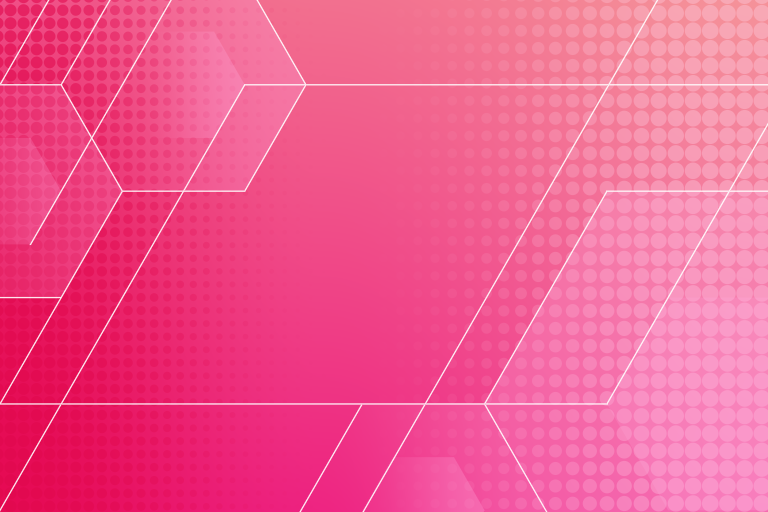
Write a WebGL 2 fragment shader that draws this background.

```glsl
#version 300 es
precision highp float;
// Pink gradient with halftone dots, translucent hexagons and thin white lattice lines.

#define CELL vec2(0.1195, 0.2078)   // lattice step; its diagonals lie at 60 degrees
#define BASE_LINE 0.211             // height of lattice row zero
#define SHIFT 7.92                  // column of the right-hand hexagon corner
#define LINE_HALF 0.0013
#define LINE_ALPHA 0.9
#define DARK_STEP vec2(0.0255)
#define LIGHT_STEP vec2(0.0336, 0.0342)
#define GLOW vec3(1.0, 0.66, 0.86)
#define DARK_DOT vec3(0.88, 0.03, 0.30)
#define LIGHT_DOT vec3(1.0, 0.84, 0.92)

uniform vec2 u_resolution;
out vec4 outColor;

float pixel;

float coverage(float d) {
  return clamp(0.5 - d / pixel, 0.0, 1.0);
}

// Six-corner gradient: left, centre and right columns
vec3 background(vec2 uv) {
  vec3 left = mix(vec3(0.90, 0.04, 0.33), vec3(0.94, 0.31, 0.53), uv.y * uv.y);
  vec3 centre = mix(vec3(0.93, 0.13, 0.50), vec3(0.95, 0.44, 0.56), uv.y);
  vec3 right = mix(vec3(0.95, 0.36, 0.65), vec3(0.96, 0.57, 0.60), uv.y);
  vec3 c = mix(left, centre, smoothstep(0.0, 0.42, uv.x));
  return mix(c, right, smoothstep(0.42, 1.0, uv.x));
}

// Centre of the nearest dot in a repeated grid
vec2 nearestDot(vec2 p, vec2 origin, vec2 spacing) {
  return origin + spacing * floor((p - origin) / spacing + 0.5);
}

// Flat-topped hexagon in lattice coordinates
float hexagon(vec2 q, vec2 centre, float radius) {
  vec2 d = abs(q - centre);
  return max((d.y - 0.5 * radius) * CELL.y,
             (d.x + d.y - radius) * CELL.x * 0.866);
}

// Hexagon whose opacity grows from column x0 to column x1
vec3 addHexagon(vec3 c, vec2 q, vec2 centre, float radius, vec2 fade, vec2 alpha) {
  float a = mix(alpha.x, alpha.y, smoothstep(fade.x, fade.y, q.x));
  return mix(c, GLOW, a * coverage(hexagon(q, centre, radius)));
}

// Segment given by (offset, start, end); slope -1, 0 or 1 in the lattice
float lineDistance(vec2 q, vec3 s, float slope) {
  float across = slope == 0.0 ? (q.y - s.x) * CELL.y
                              : (q.x - slope * q.y - s.x) * CELL.x * 0.866;
  float along = slope == 0.0 ? q.x : q.y;
  float scale = slope == 0.0 ? CELL.x : CELL.y;
  return max(abs(across), max(s.y - along, along - s.z) * scale);
}

float lattice(vec2 q) {
  vec3 level[6] = vec3[6](
    vec3(0, 0, SHIFT + 2.0), vec3(1, 0, 1), vec3(2, 2, 4),
    vec3(2, SHIFT + 2.0, 14), vec3(3, 0, 1), vec3(3, 4, 14));
  vec3 rising[10] = vec3[10](
    vec3(-3, 3, 4), vec3(-2, 3, 4), vec3(-1, 1.5, 4), vec3(0, 0, 2),
    vec3(1, -2, 3), vec3(2, 2, 3), vec3(SHIFT - 2.0, -2, 0),
    vec3(SHIFT - 0.97, -2, 4), vec3(SHIFT, 0, 2), vec3(SHIFT + 2.0, 0, 4));
  vec3 falling[3] = vec3[3](vec3(4, 2, 3), vec3(8, 3, 4), vec3(SHIFT, -2, 0));
  float d = 1.0;
  for (int i = 0; i < 6; i++) d = min(d, lineDistance(q, level[i], 0.0));
  for (int i = 0; i < 10; i++) d = min(d, lineDistance(q, rising[i], 1.0));
  for (int i = 0; i < 3; i++) d = min(d, lineDistance(q, falling[i], -1.0));
  return d;
}

void main() {
  pixel = 1.0 / u_resolution.y;
  vec2 uv = gl_FragCoord.xy / u_resolution;
  vec2 p = uv * vec2(1.5, 1.0);
  vec2 q = (p - vec2(0.0, BASE_LINE)) / CELL;
  vec3 c = background(uv);

  // Dark dots shrink and fade away from the left edge
  vec2 dotCentre = nearestDot(p, vec2(0.0205, 0.011), DARK_STEP);
  float fade = 1.0 - smoothstep(0.0, 0.66, dotCentre.x);
  float radius = mix(0.004, 0.0118, fade);
  c = mix(c, DARK_DOT, 0.62 * fade * coverage(length(p - dotCentre) - radius));

  // Light dots grow toward the right edge
  dotCentre = nearestDot(p, vec2(0.984, 0.598), LIGHT_STEP);
  fade = smoothstep(0.70, 1.4, dotCentre.x);
  radius = mix(0.008, 0.0162, fade);
  c = mix(c, LIGHT_DOT, 0.34 * fade * coverage(length(p - dotCentre) - radius));

  // Large translucent hexagons, each with a brighter one inside
  c = addHexagon(c, q, vec2(3, 3), 4.0 * 0.5, vec2(1, 5), vec2(0.02, 0.30));
  c = addHexagon(c, q, vec2(3, 3), 1.0, vec2(2.3, 4), vec2(0.0, 0.30));
  c = addHexagon(c, q, vec2(0, 2), 2.0, vec2(-1, 2), vec2(0.10, 0.24));
  c = addHexagon(c, q, vec2(0, 2), 1.0, vec2(-0.6, 1), vec2(0.05, 0.24));
  c = addHexagon(c, q, vec2(SHIFT - 1.0, -1), 2.0, vec2(5, 9), vec2(0.02, 0.28));
  c = addHexagon(c, q, vec2(SHIFT - 1.0, -1), 1.0, vec2(6, 8), vec2(0.06, 0.30));
  c = addHexagon(c, q, vec2(SHIFT + 4.0, 0), 4.0, vec2(8, 12), vec2(0.27, 0.22));
  c = addHexagon(c, q, vec2(SHIFT + 4.0, 0), 2.0, vec2(9.9, 12.5), vec2(0.20, 0.26));

  float line = coverage(lattice(q) - LINE_HALF);
  outColor = vec4(mix(c, vec3(1.0), LINE_ALPHA * line), 1.0);
}
```
